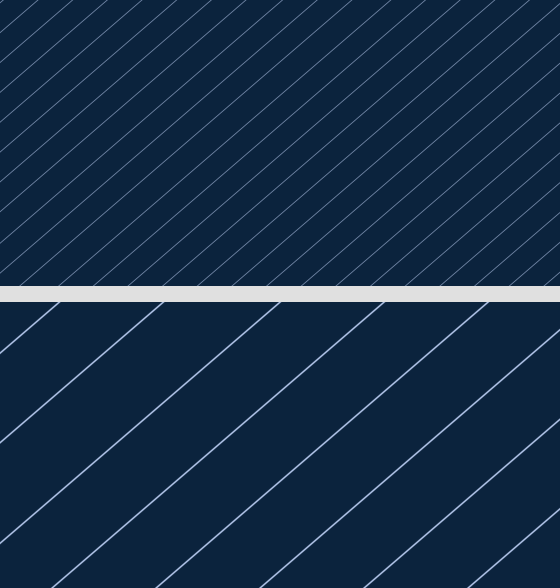
Top, the full canvas; bottom, a detail of the centre.
A Shadertoy shader for this pattern:

```glsl
// Hairline diagonal stripes on deep navy, with two slightly wider gaps.
#define PERIOD 0.0619        // stripe spacing along the top edge, in canvas widths
#define FIRST 0.0059         // offset of the first stripe from the top left corner
#define SLANT 0.593          // sideways run of a stripe over the canvas height
#define LINE_WIDTH 0.00092   // stripe thickness, in canvas widths
#define SEAMS vec2(0.4714, 0.664)     // where the spacing widens
#define EXTRA_GAPS vec2(0.0034, 0.0076) // added spacing at each seam
#define SOFTNESS 0.85        // smoothing radius in output samples
#define NAVY vec3(0.045, 0.138, 0.238)
#define PALE_BLUE vec3(0.70, 0.775, 0.92)

// Integral of a tent filter, from 0 to 1
float tentIntegral(float x) {
    x = clamp(x, -1.0, 1.0);
    return 0.5 + x - 0.5 * x * abs(x);
}

// Filtered coverage of a line at distance d
float lineCoverage(float d, float width) {
    return tentIntegral((d + 0.5 * width) / SOFTNESS)
         - tentIntegral((d - 0.5 * width) / SOFTNESS);
}

void mainImage(out vec4 fragColor, in vec2 fragCoord) {
    vec2 uv = fragCoord / iResolution.xy;

    // Coordinate across the stripes, measured along the top edge
    float across = uv.x + SLANT * (1.0 - uv.y);
    across -= dot(step(SEAMS, vec2(across)), EXTRA_GAPS);

    // Offset to the nearest stripe, then its perpendicular distance
    float offset = across - FIRST;
    offset -= PERIOD * floor(offset / PERIOD + 0.5);
    float dist = offset / length(vec2(1.0, SLANT) / iResolution.xy);

    float coverage = lineCoverage(dist, LINE_WIDTH * iResolution.x);
    fragColor = vec4(mix(NAVY, PALE_BLUE, coverage), 1.0);
}
```
